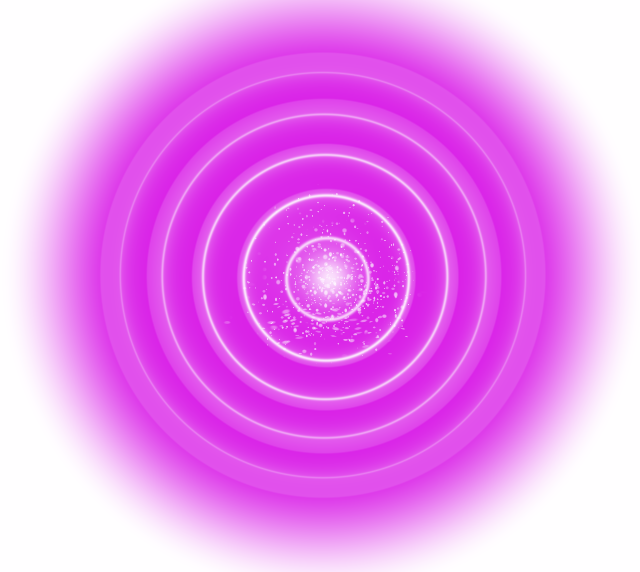
A Shadertoy shader for this background:

```glsl
// Concentric glowing rings on a magenta disc that fades out into white,
// with a bright burst of scattered specks in the middle. Every layer gives
// an amount of white; amounts are screened together and tint one base colour.

const vec3 MAGENTA = vec3(0.85, 0.12, 0.905);
const vec3 WHITE = vec3(1.0, 0.995, 1.0);
const vec2 INNER_CENTER = vec2(0.0131, 0.0122);
const vec2 OUTER_CENTER = vec2(0.0051, 0.0190);
const float RING_RADIUS[5] = float[5](0.0714, 0.1443, 0.2136, 0.2828, 0.3542);
const float RING_LIGHT[5] = float[5](0.72, 0.82, 0.66, 0.42, 0.22);

vec3 hash3(vec2 cell) {
    vec3 h = fract(cell.xyx * vec3(0.1031, 0.1030, 0.0973));
    h += dot(h, h.yxz + 33.33);
    return fract((h.xxy + h.yzz) * h.zyx);
}

float screenBlend(float a, float b) {
    return 1.0 - (1.0 - a) * (1.0 - b);
}

float blob(vec2 p, vec2 center, vec2 size) {
    vec2 d = (p - center) / size;
    return exp(-dot(d, d));
}

// Cellular specks: one jittered dot per cell, kept with the given chance
float specks(vec2 p, float chance, float seed) {
    vec2 cell = floor(p);
    float light = 0.0;
    for (int y = -1; y <= 1; y++) {
        for (int x = -1; x <= 1; x++) {
            vec2 id = cell + vec2(x, y);
            vec3 h = hash3(id + seed);
            vec3 k = hash3(id + seed + 57.0);
            float size = mix(0.22, 0.6, k.x * k.x);
            vec2 stretch = mix(vec2(0.75), vec2(1.3), k.yz);
            float dist = length((p - id - h.xy) * stretch);
            float kept = smoothstep(0.0, 0.06, chance - h.z);
            float dot1 = (1.0 - smoothstep(size * 0.35, size, dist)) * kept;
            light = max(light, dot1 * mix(0.45, 1.0, k.y));
        }
    }
    return light;
}

// Thin line, halo with a stepped outer rim, and a soft inward fade
float ring(float d, float rim, float lineWidth, float lineLight, float haloLight) {
    float line = lineLight * exp(-d * d / (lineWidth * lineWidth));
    float outside = mix(1.0, 0.5, clamp(d / rim, 0.0, 1.0));
    outside *= 1.0 - smoothstep(rim - 0.002, rim + 0.002, d);
    float halo = d > 0.0 ? outside : exp(d / (0.006 + 0.4 * rim));
    return screenBlend(line, haloLight * halo);
}

float allRings(vec2 p) {
    float light = 0.0;
    for (int i = 0; i < 5; i++) {
        float t = float(i) / 4.0;
        float d = length(p - mix(INNER_CENTER, OUTER_CENTER, t)) - RING_RADIUS[i];
        float rim = mix(0.004, 0.035, t);
        float haloLight = i == 0 ? 0.15 : mix(0.38, 0.24, t);
        float r = ring(d, rim, mix(0.0034, 0.0018, t), RING_LIGHT[i], haloLight);
        light = screenBlend(light, r);
    }
    return light;
}

// Burst: white core, coarse and fine specks, streaks drifting below
float burst(vec2 p) {
    float r = length(p);
    float inside = 1.0 - smoothstep(0.135, 0.172, r);
    float core = blob(p, vec2(0.004, 0.002), vec2(0.065));
    float cluster = blob(p, vec2(0.085, -0.022), vec2(0.036, 0.045));
    float lower = blob(p, vec2(-0.005, -0.075), vec2(0.105, 0.042));
    float haze = 0.14 * blob(p, vec2(-0.035, 0.03), vec2(0.10));

    float light = screenBlend(haze, 0.85 * blob(p, vec2(0.004, 0.002), vec2(0.042)));
    float coarse = specks(p * 105.0, 0.85 * core + 0.5 * cluster + 0.2 * lower, 11.0);
    float fine = specks(p * 165.0, inside * (0.15 + 0.5 * core + 0.25 * cluster), 203.0);
    vec2 drift = vec2(p.x, p.y + 0.004 * sin(p.x * 45.0));
    float streaks = specks(drift * vec2(60.0, 135.0), 0.75 * lower, 401.0);
    light = screenBlend(light, 0.75 * coarse);
    light = screenBlend(light, 0.7 * fine);
    return screenBlend(light, 0.55 * streaks);
}

void mainImage(out vec4 fragColor, in vec2 fragCoord) {
    vec2 p = (fragCoord - 0.5 * iResolution.xy) / iResolution.y;

    // Disc fading into the white surround
    float light = smoothstep(0.34, 0.565, length(p - OUTER_CENTER));
    light = screenBlend(light, allRings(p));
    light = screenBlend(light, burst(p - INNER_CENTER));

    fragColor = vec4(mix(MAGENTA, WHITE, light), 1.0);
}
```
